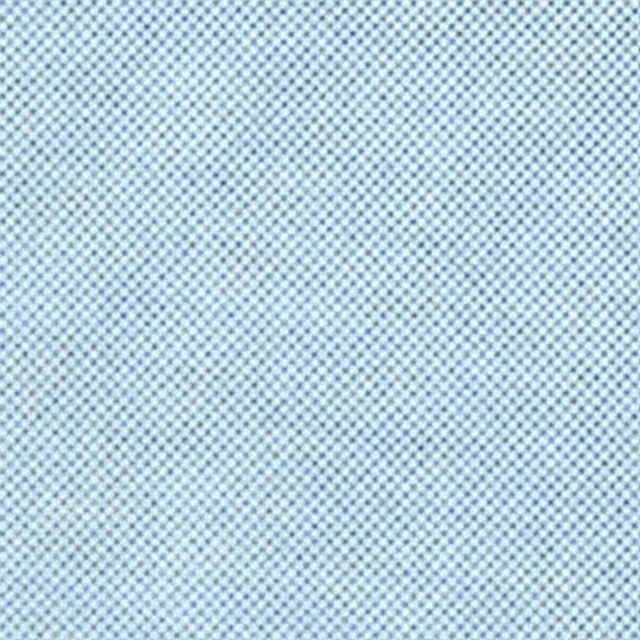
A Shadertoy shader for this texture:

```glsl
// Pale blue open-weave cloth: two diagonal thread families cross and leave
// a staggered grid of soft dark holes. Two cosines form the weave, layered
// sines bend and shade it, and cellular noise adds the fibre grain.

const float TAU = 6.2831853;
const vec2 REPEATS = vec2(42.0, 41.0);   // holes per row, per column
const float GRAIN_CELLS = 150.0;
const vec3 HOLE_COLOR = vec3(0.45, 0.55, 0.625);
const vec3 THREAD_COLOR = vec3(0.85, 0.955, 1.01);

vec2 hash2(vec2 cell) {
    vec2 q = vec2(dot(cell, vec2(127.1, 311.7)), dot(cell, vec2(269.5, 183.3)));
    return fract(sin(q) * 43758.55);
}

// Broad, smooth variation in about -1..1
float layeredSines(vec2 p) {
    float sum = 0.0;
    float weight = 0.5;
    for (int i = 0; i < 4; i++) {
        sum += weight * sin(p.x + 1.3 * sin(p.y)) * cos(p.y - 0.7 * p.x);
        p = mat2(1.5, 1.1, -1.1, 1.5) * p + 2.3;
        weight *= 0.65;
    }
    return sum;
}

// Distance to the nearest scattered point
float cellular(vec2 p) {
    vec2 cell = floor(p);
    float nearest = 2.0;
    for (int y = -1; y <= 1; y++) {
        for (int x = -1; x <= 1; x++) {
            vec2 neighbor = cell + vec2(x, y);
            nearest = min(nearest, distance(p, neighbor + hash2(neighbor)));
        }
    }
    return nearest;
}

// Diagonal coordinates: every integer point is the center of a hole
vec2 weaveCoords(vec2 uv, vec2 repeats) {
    vec2 bend = vec2(layeredSines(uv * 19.0), layeredSines(uv * 19.0 + 7.0));
    vec2 p = uv * repeats + vec2(0.35, 0.7) + 0.07 * bend;
    return vec2(p.x + p.y, p.x - p.y);
}

// Height of the weave: 1 in the hole centers, -1 on the thread crossings
float weave(vec2 diagonal) {
    return dot(cos(TAU * diagonal), vec2(0.47, 0.53));
}

// Brightness: 0 in a hole, 1 on a thread crest
float weaveTone(float f, float contrast) {
    return 0.70 - contrast * (0.54 * f + 0.20 * f * f);
}

void mainImage(out vec4 fragColor, in vec2 fragCoord) {
    vec2 uv = fragCoord / iResolution.y;
    vec2 diagonal = weaveCoords(uv, REPEATS);

    // Each hole gets its own depth
    vec2 variation = hash2(floor(diagonal + 0.5)) - 0.5;
    float f = weave(diagonal);
    float hole = max(f, 0.0);
    f += hole * variation.x * 0.45;

    // Stronger contrast toward the upper right, with uneven patches
    float patches = layeredSines(uv * 9.0 + 3.0);
    float contrast = 1.0 + 0.18 * (uv.x + uv.y - 1.0) + 0.12 * patches;
    float tone = weaveTone(f, contrast);

    // Fibre grain and slow shading
    float grain = cellular(uv * GRAIN_CELLS) - 0.45;
    tone -= 0.38 * grain + 0.06 * patches;
    tone += 0.08 * layeredSines(uv * 60.0);

    // Small drift between bluer and greener holes and patches
    vec3 color = mix(HOLE_COLOR, THREAD_COLOR, tone);
    float drift = 0.018 * layeredSines(uv * 14.0 + 5.0) + 0.07 * hole * variation.y;
    color += drift * vec3(-0.5, -0.2, 1.0);
    fragColor = vec4(clamp(color, 0.0, 1.0), 1.0);
}
```
